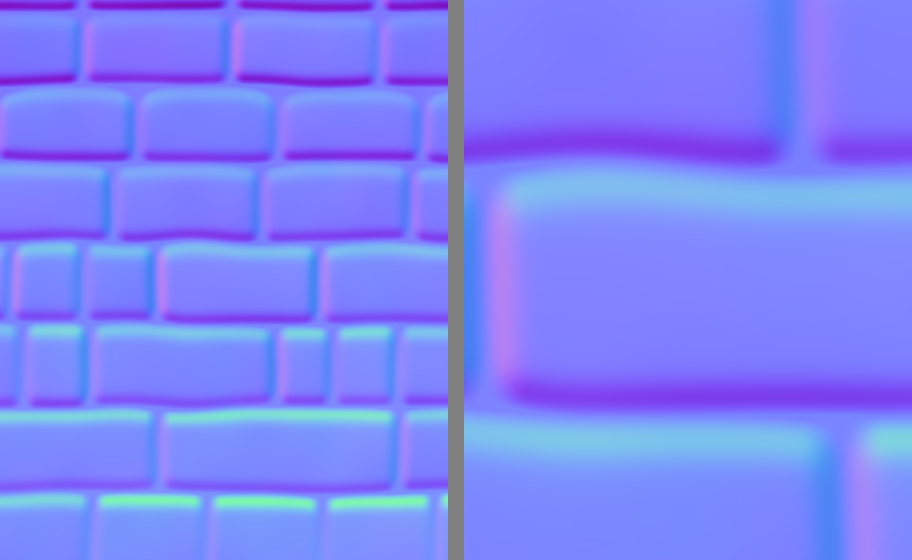
Left, the full canvas; right, a detail of the centre.
A WebGL 1 fragment shader for this texture map:

```glsl
precision mediump float;
uniform vec2 u_resolution;

#define ROW_START 0.0209
#define ROW_HEIGHT 0.1315
#define ROW_GROWTH 0.00195
#define TOP_BEVEL 0.0135
#define BOTTOM_BEVEL 0.0105
#define SIDE_BEVEL 0.0105
#define SIDE_SLOPE 0.34
#define FACE_TILT 0.09
#define WOBBLE 0.009
#define WEAR 0.07

float hash(vec2 p) {
  vec3 q = fract(vec3(p.xyx) * 0.1031);
  q += dot(q, q.yzx + 33.33);
  return fract((q.x + q.y) * q.z);
}

float noise(vec2 p) {
  vec2 cell = floor(p);
  vec2 f = fract(p);
  f = f * f * (3.0 - 2.0 * f);
  float low = mix(hash(cell), hash(cell + vec2(1.0, 0.0)), f.x);
  float high = mix(hash(cell + vec2(0.0, 1.0)), hash(cell + 1.0), f.x);
  return mix(low, high, f.y);
}

// Slope of a rounded edge: flat in the joint, steepest at the given width
float bevel(float d, float width) {
  float x = max(d, 0.0) / width;
  return x * exp(0.5 - 0.5 * x * x);
}

// Courses get slightly taller downwards
float rowEdge(float row) {
  return ROW_START + row * (ROW_HEIGHT + row * ROW_GROWTH);
}

float rowAt(float depth) {
  float root = sqrt(ROW_HEIGHT * ROW_HEIGHT + 4.0 * ROW_GROWTH * (depth - ROW_START));
  return floor((root - ROW_HEIGHT) / (2.0 * ROW_GROWTH));
}

// Course bond: first joint, stone width, small stone width, split interval
vec4 bond(float row) {
  if (row < 0.5) return vec4(0.187, 0.330, 0.0, 1.0);
  if (row < 1.5) return vec4(0.304, 0.318, 0.0, 1.0);
  if (row < 2.5) return vec4(0.253, 0.332, 0.0, 1.0);
  if (row < 3.5) return vec4(0.347, 0.367, 0.160, 3.0);
  if (row < 4.5) return vec4(0.199, 0.417, 0.145, 2.0);
  if (row < 5.5) return vec4(0.355, 0.536, 0.0, 1.0);
  return vec4(0.205, 0.256, 0.0, 1.0);
}

void main() {
  float aspect = u_resolution.x / u_resolution.y;
  vec2 uv = gl_FragCoord.xy / u_resolution;
  vec2 p = vec2(uv.x, 1.0 - uv.y);

  // Uneven hand-laid joints
  vec2 bend = vec2(noise(p * 9.0 + 3.0), noise(p * 7.0 + 21.0)) - 0.5;
  vec2 q = p + WOBBLE * bend;

  // Find the stone and its side joints
  float row = rowAt(q.y);
  vec4 course = bond(row);
  float cell = floor((q.x - course.x) / course.y);
  float left = course.x + cell * course.y;
  float right = left + course.y;
  float part = 0.0;
  if (course.z > 0.0 && mod(cell + 1.0, course.w) < 0.5) {
    part = floor((right - q.x) / course.z);
    float end = right;
    right = end - part * course.z;
    left = max(left, right - course.z);
  }
  vec2 stone = vec2(cell * 4.0 + part + 40.0, row + 7.0);

  // Distances to the four edges, with arched tops and rounded corners
  float across = abs(2.0 * (q.x - left) / (right - left) - 1.0);
  float arch = 0.005 + 0.017 * exp(-2.0 * (row - 1.0) * (row - 1.0));
  float toLeft = (q.x - left) * aspect;
  float toRight = (right - q.x) * aspect;
  float toTop = q.y - rowEdge(row) - arch * pow(across, 4.0);
  float toBottom = rowEdge(row + 1.0) - q.y - 0.006 * pow(across, 8.0);

  // Edge strengths drift with the course and vary by stone
  float vary = hash(stone);
  float topSlope = (0.17 + 0.08 * row) * (0.8 + 0.4 * vary);
  float bottomSlope = (0.64 - 0.05 * row) * (0.85 + 0.3 * hash(stone + 17.0));
  float sideSlope = SIDE_SLOPE * mix(1.0, 0.4, smoothstep(3.5, 6.0, row));
  float leftSlope = sideSlope * (0.35 + hash(stone + 31.0));
  float rightSlope = sideSlope * (0.45 + hash(stone + 53.0));

  // Fade bevels into the corners
  float sideFade = smoothstep(0.0, 0.025, min(toLeft, toRight));
  float endFade = smoothstep(0.0, 0.028, min(toTop, toBottom));
  float face = sideFade * endFade;

  // Assemble the surface slope
  vec2 slope = vec2(-0.02, mix(-0.07, 0.13, p.y));
  slope.x += endFade * (leftSlope * bevel(toLeft, SIDE_BEVEL)
                      - rightSlope * bevel(toRight, SIDE_BEVEL));
  slope.y += sideFade * (topSlope * bevel(toTop, TOP_BEVEL)
                       - bottomSlope * bevel(toBottom, BOTTOM_BEVEL));
  float height = rowEdge(row + 1.0) - rowEdge(row);
  slope.y += face * FACE_TILT * (toBottom - toTop) / height;
  slope += face * 0.06 * (vec2(hash(stone + 71.0), vary) - 0.5);

  // Soft worn unevenness
  vec2 grain = vec2(noise(p * 14.0 + 5.0), noise(p * 12.0 + 47.0)) - 0.5;
  slope += WEAR * grain;

  float facing = sqrt(max(1.0 - dot(slope, slope), 0.0));
  gl_FragColor = vec4(vec3(slope, facing) * 0.5 + 0.5, 1.0);
}
```
